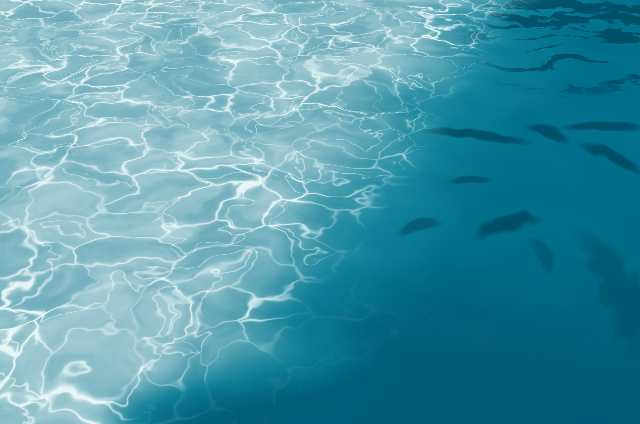
Reproduce this texture procedurally as a WebGL 2 fragment shader.

```glsl
#version 300 es
precision highp float;
// Sunlit pool water: a pale, caustic-laced shallow on the left meets deep teal shade.
// A tilted water plane shrinks the waves with distance; warped cell borders and
// noise contours make the light net, and soft bent ellipses make the dark ripples.

uniform vec2 u_resolution;
out vec4 fragColor;

const vec3 DEEP = vec3(0.00, 0.36, 0.46);
const vec3 TEAL = vec3(0.00, 0.44, 0.55);
const vec3 SHALLOW = vec3(0.07, 0.53, 0.62);
const vec3 AQUA = vec3(0.36, 0.64, 0.70);
const vec3 PALE = vec3(0.68, 0.82, 0.85);
const vec3 GLINT = vec3(0.92, 0.97, 0.97);
const vec3 RIPPLE = vec3(0.00, 0.27, 0.36);
const float HORIZON = 1.9;               // height of the vanishing line
const vec2 WAVE_SCALE = vec2(11.0, 30.0);
const float WARP = 0.9;                  // bending of the light net
const float LINE_WIDTH = 0.055;          // in cells
const float SHORE_START = 0.51;          // shade edge at the bottom
const float SHORE_SLOPE = 0.69;

vec2 hash2(vec2 p) {
    vec3 q = fract(vec3(p.xyx) * vec3(0.1031, 0.1030, 0.0973));
    q += dot(q, q.yzx + 33.33);
    return fract((q.xx + q.yz) * q.zy);
}

float noise(vec2 p) {
    vec2 i = floor(p), f = fract(p);
    f = f * f * (3.0 - 2.0 * f);
    float low = mix(hash2(i).x, hash2(i + vec2(1, 0)).x, f.x);
    float high = mix(hash2(i + vec2(0, 1)).x, hash2(i + vec2(1, 1)).x, f.x);
    return mix(low, high, f.y);
}

float fbm(vec2 p) {
    float sum = 0.0, gain = 0.53;
    for (int i = 0; i < 4; i++) {
        sum += gain * noise(p);
        p = mat2(1.6, 1.2, -1.2, 1.6) * p + 7.3;
        gain *= 0.5;
    }
    return sum;
}

// Gap between the two nearest cell centres: zero on a border
float cellBorder(vec2 p) {
    vec2 cell = floor(p), f = fract(p);
    float nearest = 9.0, second = 9.0;
    for (int y = -1; y <= 1; y++)
    for (int x = -1; x <= 1; x++) {
        vec2 o = vec2(x, y);
        float d = length(o + hash2(cell + o) - f);
        second = min(second, max(nearest, d));
        nearest = min(nearest, d);
    }
    return second - nearest;
}

// Bright thread with a soft halo
float thread(float d, float width) {
    return exp(-d * d / (width * width)) + 0.2 * exp(-d / (width * 2.2));
}

// Bent, tilted ellipse with a wavering rim
float ripple(vec2 p, vec2 centre, vec2 size, float tilt) {
    float c = cos(tilt), s = sin(tilt);
    vec2 q = mat2(c, -s, s, c) * (p - centre) / size;
    q.y += 0.5 * q.x * q.x - 0.25 + 0.7 * (noise(p * 38.0) - 0.5);
    return smoothstep(1.25, 0.65, length(q));
}

void main() {
    vec2 p = gl_FragCoord.xy / u_resolution.y;
    p.x *= 1.506 * u_resolution.y / u_resolution.x;

    // Water plane and its bent copy
    float depth = 1.0 / (HORIZON - p.y);
    vec2 plane = vec2((p.x - 0.75) * depth, depth) * WAVE_SCALE + 40.0;
    vec2 bend = vec2(fbm(plane * 0.8), fbm(plane * 0.8 + 19.0)) - 0.5;
    vec2 bent = plane + bend * WARP * 2.0;

    // Signed reach into the light: positive on the left
    float reach = SHORE_START + SHORE_SLOPE * p.y - p.x;
    reach += 0.16 * (fbm(plane * 0.6 + 5.0) - 0.5) + 0.06 * bend.x;
    reach -= 0.22 * smoothstep(0.16, 0.0, p.y) * smoothstep(0.1, 0.4, p.x);
    float lit = smoothstep(-0.08, 0.27, reach);

    // Deep side
    float shade = smoothstep(0.6, 0.05, p.y) + 0.5 * (fbm(plane * 0.4) - 0.5);
    vec3 color = mix(TEAL, DEEP, clamp(shade, 0.0, 1.0));
    color = mix(color, SHALLOW, 0.8 * smoothstep(-0.3, 0.02, reach));
    color += 0.03 * (fbm(bent * 0.9 + 33.0) - 0.5);

    // Dark ripples: main ones, then a scatter that thickens toward the far corner
    float dark = ripple(p, vec2(1.12, 0.68), vec2(0.12, 0.011), -0.10);
    dark = max(dark, ripple(p, vec2(1.195, 0.47), vec2(0.075, 0.02), 0.25));
    dark = max(dark, 0.7 * ripple(p, vec2(0.987, 0.466), vec2(0.05, 0.015), 0.25));
    dark = max(dark, ripple(p, vec2(1.29, 0.687), vec2(0.05, 0.015), -0.30));
    dark = max(dark, ripple(p, vec2(1.44, 0.63), vec2(0.075, 0.015), -0.45));
    dark = max(dark, ripple(p, vec2(1.42, 0.70), vec2(0.09, 0.01), 0.0));
    dark = max(dark, 0.8 * ripple(p, vec2(1.107, 0.574), vec2(0.05, 0.008), 0.05));
    dark = max(dark, 0.5 * ripple(p, vec2(1.28, 0.40), vec2(0.045, 0.018), -1.05));
    dark = max(dark, 0.55 * ripple(p, vec2(1.445, 0.32), vec2(0.15, 0.045), -1.15));
    float far = smoothstep(0.70, 1.0, p.y) * smoothstep(0.95, 1.5, p.x);
    float scatter = fbm(bent * vec2(0.9, 1.9) + 61.0);
    dark = max(dark, smoothstep(0.62, 0.70, scatter + 0.2 * far) * smoothstep(0.0, 0.3, far));
    color = mix(color, RIPPLE, 0.75 * dark * (1.0 - lit));

    // Pale side: milky patches over aqua, with fine streaks
    float milk = smoothstep(0.25, 0.75, fbm(bent * 1.1 + 3.0));
    milk += 0.5 * (fbm(bent * vec2(2.2, 3.0) + 9.0) - 0.5);
    vec3 pale = mix(AQUA, PALE, clamp(0.22 + 0.6 * milk, 0.0, 1.0));
    color = mix(color, pale, lit);

    // Light net, with a faint trace in the near shade
    float power = smoothstep(0.25, 0.75, fbm(plane * 0.6 + 11.0));
    float net = thread(cellBorder(bent), LINE_WIDTH * (0.6 + power));
    float loops = thread(abs(fbm(bent * 0.9 + 27.0) - 0.5), 0.011);
    float light = net * (0.2 + 0.8 * power) + 0.55 * loops;
    float corner = smoothstep(0.55, 0.0, length(p - vec2(0.05, 0.1)));
    float trace = 0.13 * smoothstep(-0.5, -0.1, reach) * smoothstep(0.45, 0.1, p.y);
    float reachMask = max(trace, smoothstep(-0.06, 0.10, reach));
    color = mix(color, GLINT, clamp(light * (0.8 + 0.35 * corner) * reachMask, 0.0, 0.95));

    fragColor = vec4(color, 1.0);
}
```
